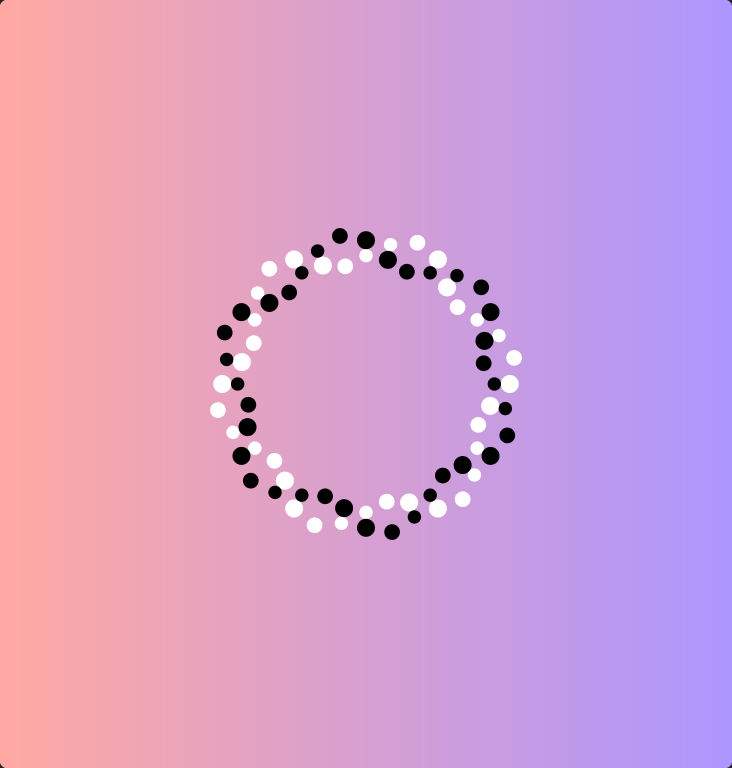
Give the GLSL for this background, as a Shadertoy shader.

```glsl
// A ring of black and white dots over a coral to violet gradient card.
// Two opposite strands coil around a circle, six turns each; depth along the
// coil scales every dot and its offset, as a mild perspective would.

const float TAU = 6.2831853;

// Coverage of a shape from its signed distance, softened over one pixel
float coverage(float dist, float pixel) {
    return clamp(0.5 - dist / pixel, 0.0, 1.0);
}

float roundedBox(vec2 p, vec2 halfSize, float radius) {
    vec2 q = abs(p) - halfSize + radius;
    return length(max(q, 0.0)) + min(max(q.x, q.y), 0.0) - radius;
}

// Distance to the nearest dot of one strand, 36 dots around the ring
float strand(vec2 p, float phase) {
    float nearest = 1.0;
    for (int i = 0; i < 36; i++) {
        float angle = TAU * float(i) / 36.0;
        float coil = 6.0 * angle + phase;
        float perspective = 1.0 - 0.17 * sin(coil);
        float ringRadius = 0.1757 + 0.0201 * cos(coil) * perspective;
        vec2 center = ringRadius * vec2(cos(angle), sin(angle));
        nearest = min(nearest, length(p - center) - 0.0102 * perspective);
    }
    return nearest;
}

void mainImage(out vec4 fragColor, in vec2 fragCoord) {
    float pixel = 1.0 / iResolution.y;
    vec2 p = (fragCoord - 0.5 * iResolution.xy) * pixel;

    // Horizontal gradient
    float across = fragCoord.x / iResolution.x;
    vec3 color = mix(vec3(1.0, 0.663, 0.635), vec3(0.68, 0.588, 1.0), across);

    // The two strands, half a turn apart
    color = mix(color, vec3(1.0), coverage(strand(p, -TAU / 6.0), pixel));
    color = mix(color, vec3(0.0), coverage(strand(p, TAU / 3.0), pixel));

    // Dark corners outside the rounded card
    vec2 halfCard = 0.5 * iResolution.xy * pixel;
    float card = coverage(roundedBox(p, halfCard, 0.0105) - 0.5 * pixel, pixel);
    color = mix(vec3(0.14, 0.14, 0.17), color, card);

    fragColor = vec4(color, 1.0);
}
```
